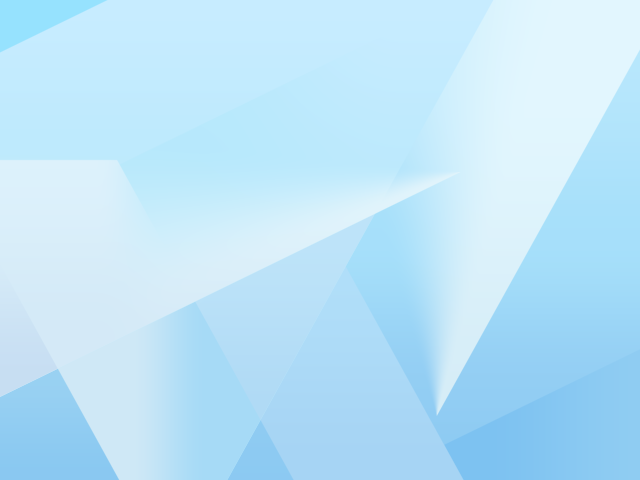
A Shadertoy shader for this background:

```glsl
// Overlapping translucent pale-blue facets with soft white light beams.

// Antialiased half-plane: 1 where d > 0, with d in canvas units.
float side(float d) {
    float w = 2.6 / iResolution.y;
    return smoothstep(-w, w, d);
}

void mainImage(out vec4 fragColor, in vec2 fragCoord) {
    // The canvas spans 4 by 3 units.
    vec2 p = fragCoord / iResolution.xy * vec2(4.0, 3.0);

    // Three families of parallel edges shape every facet.
    float rise = p.x - 0.5545 * p.y;
    float fall = p.x + 0.5515 * p.y;
    float tilt = p.y - 0.488 * p.x;

    // Sky, with a shaded fold and a bright cyan corner.
    vec3 sky = mix(vec3(0.74, 0.915, 0.99), vec3(0.78, 0.925, 1.0), smoothstep(1.9, 3.0, p.y));
    float fold = side(1.607 - tilt) * smoothstep(2.5, 1.2, p.x);
    sky = mix(sky, vec3(0.71, 0.91, 0.985), 0.75 * fold);
    sky = mix(sky, vec3(0.59, 0.885, 0.995), side(tilt - 2.672));

    // Deep blue facet on the right, darker along the lower fold.
    vec3 deep = mix(vec3(0.55, 0.79, 0.948), vec3(0.58, 0.81, 0.955), smoothstep(0.0, 0.8, p.y));
    deep = mix(deep, vec3(0.65, 0.875, 0.98), smoothstep(0.6, 1.5, p.y));
    deep = mix(deep, vec3(0.72, 0.905, 0.988), smoothstep(1.4, 2.7, p.y));
    vec3 lowFold = mix(vec3(0.49, 0.76, 0.945), vec3(0.56, 0.80, 0.95), smoothstep(3.0, 4.0, p.x));
    deep = mix(deep, lowFold, side(-1.135 - tilt) * side(fall - 2.897));

    // Tall beam, fanning out from its lower tip.
    vec2 beamRay = p - vec2(2.729, 0.396);
    float beam = smoothstep(-0.3, 0.3, beamRay.x / max(beamRay.y, 0.001));
    vec3 beamColor = mix(vec3(0.84, 0.93, 0.97), vec3(0.885, 0.965, 0.995), smoothstep(0.5, 2.4, p.y));
    deep = mix(deep, beamColor, beam * side(2.508 - rise));

    // Slanted band crossing the lower centre.
    vec3 bandColor = mix(vec3(0.65, 0.83, 0.955), vec3(0.69, 0.87, 0.975), smoothstep(0.0, 1.3, p.y));
    float inBand = side(fall - 1.835) * side(2.897 - fall);
    deep = mix(deep, bandColor, inBand);
    vec3 color = mix(sky, deep, side(rise - 1.42));

    // Lower left: pale overlap, blue corner and soft white shard.
    vec3 pale = mix(vec3(0.69, 0.855, 0.96), vec3(0.74, 0.89, 0.975), smoothstep(0.4, 1.5, p.y));
    vec3 lower = mix(vec3(0.65, 0.855, 0.965), pale, side(fall - 1.835));
    lower = mix(lower, vec3(0.81, 0.91, 0.965), smoothstep(1.3, 0.8, p.x));
    vec3 corner = mix(vec3(0.54, 0.785, 0.945), vec3(0.60, 0.82, 0.95), smoothstep(0.0, 0.7, p.y));
    lower = mix(corner, lower, side(fall - 0.745));
    color = mix(color, lower, side(1.42 - rise) * side(0.52 - tilt));

    // White wedge, fanning out from its right tip.
    vec2 wedgeRay = vec2(2.88, 1.927) - p;
    float wedge = smoothstep(-0.1, 0.45, wedgeRay.y / max(wedgeRay.x, 0.001)) * side(wedgeRay.x);
    vec3 wedgeColor = mix(vec3(0.84, 0.92, 0.97), vec3(0.88, 0.955, 0.985), smoothstep(0.9, 1.8, p.y));

    // Left panel, turning lilac toward its lower corner.
    float panel = side(2.0 - p.y) * side(1.835 - fall) * smoothstep(1.1, 0.6, p.x);
    vec3 panelColor = mix(vec3(0.83, 0.915, 0.968), vec3(0.865, 0.945, 0.985), smoothstep(0.9, 2.0, p.y));
    float lilac = side(0.745 - fall) * smoothstep(1.45, 0.6, p.y);
    panelColor = mix(panelColor, vec3(0.78, 0.87, 0.95), lilac);

    float upper = side(tilt - 0.52);
    color = mix(color, wedgeColor, wedge * upper);
    color = mix(color, panelColor, panel * upper);
    fragColor = vec4(color, 1.0);
}
```
